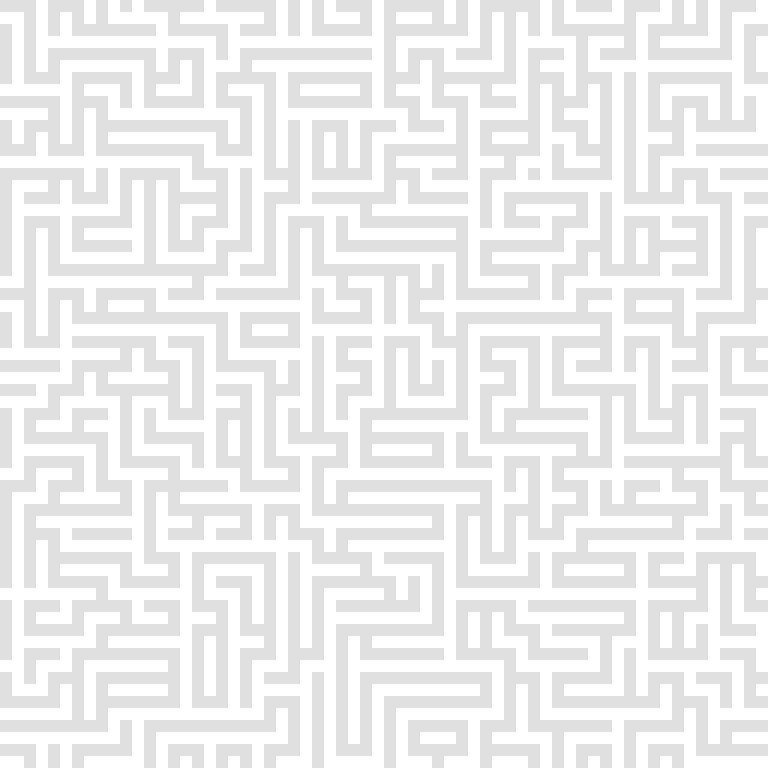
Write a Shadertoy shader that draws this pattern.

```glsl
// Pale grey maze on white: a 32 x 32 lattice of posts joined by square bars.
// Every second post is a hub with exactly two arms. Half of the hubs pick their
// arms freely, the rest fit theirs so that no closed box or lone post remains.

float hash(ivec2 p, int salt) {
    uint h = uint(p.x) * 1597334677u ^ uint(p.y) * 3812015801u ^ uint(salt) * 40503u;
    h = (h ^ (h >> 16)) * 2246822519u;
    h = (h ^ (h >> 13)) * 3266489917u;
    return float((h ^ (h >> 16)) >> 8) / 16777216.0;
}

// Unit step for direction 0..3: right, up, left, down
ivec2 stepTo(int direction) {
    int s = 1 - (direction & 2);
    return (direction & 1) == 0 ? ivec2(s, 0) : ivec2(0, s);
}

// The two directions of a shape: 0..1 are straight, 2..5 are corners
ivec2 shapeDirections(int shape) {
    return shape < 2 ? ivec2(shape, shape + 2) : ivec2(shape - 2, (shape - 1) & 3);
}

vec4 shapeArms(int shape) {
    ivec2 d = shapeDirections(shape);
    vec4 arms = vec4(0.0);
    arms[d.x] = 1.0;
    arms[d.y] = 1.0;
    return arms;
}

// Hub with a random shape, straight in two of five cases
vec4 freeArms(ivec2 hub) {
    float r = hash(hub, 1);
    int shape = r < 0.4 ? int(r / 0.2) : 2 + int((r - 0.4) / 0.15);
    return shapeArms(min(shape, 5));
}

// Hub that takes the cheapest shape beside its four diagonal free hubs
vec4 fittedArms(ivec2 hub) {
    vec4 arrivals = vec4(0.0), boxed = vec4(0.0), armCost;
    for (int q = 0; q < 4; q++) {
        int next = (q + 1) & 3;
        vec4 arms = freeArms(hub + stepTo(q) + stepTo(next));
        float first = arms[(q + 3) & 3], second = arms[(q + 2) & 3];
        arrivals[q] += first;
        arrivals[next] += second;
        boxed[q] = first * second;
    }
    // One of the two fitted hubs around a post must serve or spare it
    for (int q = 0; q < 4; q++) {
        bool responsible = (hash(hub + stepTo(q), 2) < 0.5) == (q < 2);
        armCost[q] = (arrivals[q] - 1.0) * (responsible ? 2.0 : 0.03);
    }
    int best = 0;
    float lowest = 100.0;
    for (int shape = 0; shape < 6; shape++) {
        ivec2 d = shapeDirections(shape);
        float cost = armCost[d.x] + armCost[d.y] + hash(hub, 3 + shape);
        if (shape > 1) cost += 8.0 * boxed[d.x] + 0.03;
        if (cost < lowest) {
            lowest = cost;
            best = shape;
        }
    }
    return shapeArms(best);
}

// 1 on posts and bars, 0 on gaps; even squares are posts
float mazeSquare(ivec2 square) {
    ivec2 odd = square & 1;
    if (odd.x == odd.y) return 1.0 - float(odd.x);
    ivec2 hub = square / 2;
    int direction = odd.y;
    if (((hub.x + hub.y) & 1) == 1) {
        hub += stepTo(direction);
        direction += 2;
    }
    vec4 arms = (hub.x & 1) == 0 ? freeArms(hub) : fittedArms(hub);
    return arms[direction];
}

void mainImage(out vec4 fragColor, in vec2 fragCoord) {
    // 64 squares across the canvas, counted down from the top
    float squaresPerPixel = 64.0 / iResolution.y;
    vec2 p = vec2(fragCoord.x, iResolution.y - fragCoord.y) * squaresPerPixel + 128.0;

    // Blend the four nearest squares over one pixel at their borders
    vec2 corner = floor(p - 0.5);
    vec2 blend = clamp((p - corner - 1.0) / squaresPerPixel + 0.5, 0.0, 1.0);
    ivec2 c = ivec2(corner);
    float near = mix(mazeSquare(c), mazeSquare(c + ivec2(1, 0)), blend.x);
    float far = mix(mazeSquare(c + ivec2(0, 1)), mazeSquare(c + ivec2(1, 1)), blend.x);
    float wall = mix(near, far, blend.y);

    vec3 paper = vec3(1.0), wallGrey = vec3(0.878);
    fragColor = vec4(mix(paper, wallGrey, wall), 1.0);
}
```
